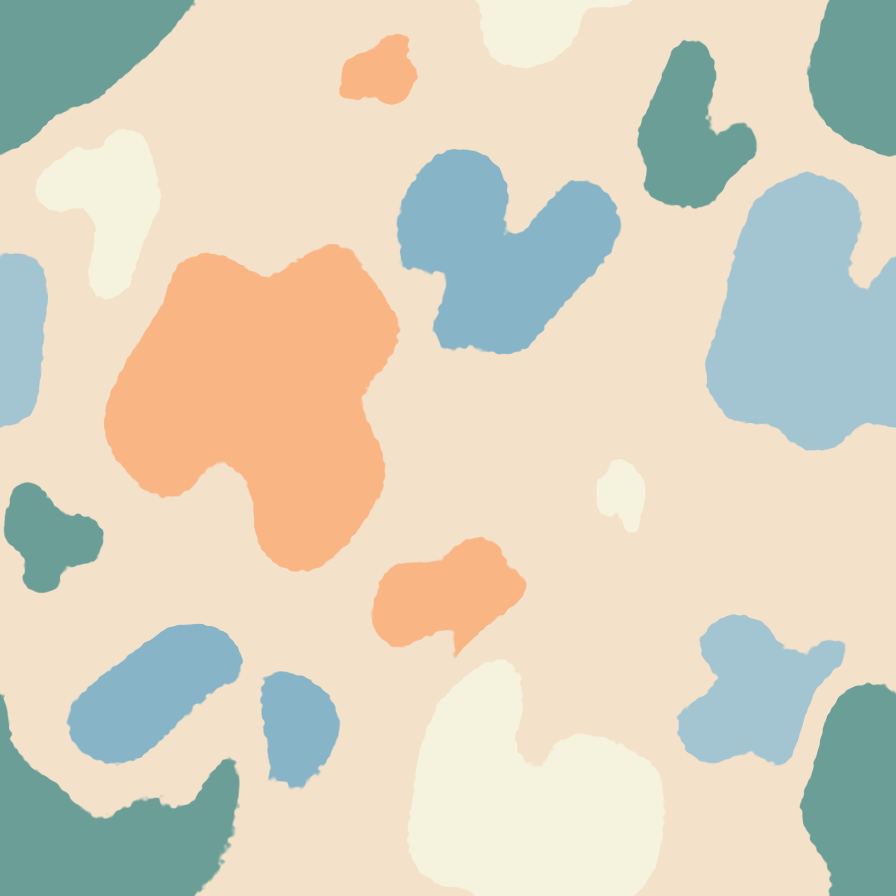
Write a three.js fragment shader that draws this pattern.

```glsl
varying vec2 vUv;

float hash(vec2 p) {
  vec3 q = fract((p.xyx + 17.0) * 0.1031);
  q += dot(q, q.yzx + 33.33);
  return fract((q.x + q.y) * q.z);
}

// Value noise that wraps after n cells
float noise(vec2 uv, float n, float seed) {
  vec2 cell = floor(uv * n);
  vec2 f = fract(uv * n);
  f = f * f * f * (f * (f * 6.0 - 15.0) + 10.0);
  vec2 a = mod(cell, n);
  vec2 b = mod(cell + 1.0, n);
  return mix(mix(hash(a + seed), hash(vec2(b.x, a.y) + seed), f.x),
             mix(hash(vec2(a.x, b.y) + seed), hash(b + seed), f.x), f.y);
}

float smoothMin(float a, float b, float k) {
  float h = max(k - abs(a - b), 0.0) / k;
  return min(a, b) - h * h * k * 0.25;
}

vec2 turn(vec2 p, float angle) {
  float c = cos(angle), s = sin(angle);
  return vec2(c * p.x + s * p.y, c * p.y - s * p.x);
}

// Three leaning capsules, staggered side by side and melted together
float blob(vec2 p, float size, float id) {
  p = turn(p, 1.15 + 0.7 * (hash(vec2(id, 3.0)) - 0.5));
  float stagger = hash(vec2(id, 4.0)) < 0.5 ? -1.0 : 1.0;
  float d = 1.0;
  for (int j = 0; j < 3; j++) {
    float side = float(j) - 1.0;
    vec2 seed = vec2(id, 10.0 + 5.0 * float(j));
    float along = stagger * (0.5 - abs(side)) * mix(0.3, 0.9, hash(seed));
    vec2 q = turn(p - size * vec2(along, 0.62 * side), 0.7 * (hash(seed + vec2(0.0, 1.0)) - 0.5));
    float halfLength = size * mix(0.1, 0.75, hash(seed + vec2(0.0, 2.0)));
    float radius = size * mix(0.33, 0.5, hash(seed + vec2(0.0, 3.0)));
    q.x -= clamp(q.x, -halfLength, halfLength);
    d = smoothMin(d, length(q) - radius, 0.02 + 0.15 * size);
  }
  return d;
}

vec3 inkColor(float i) {
  if (i < 0.5) return vec3(0.42, 0.62, 0.59); // teal
  if (i < 1.5) return vec3(0.98, 0.71, 0.52); // apricot
  if (i < 2.5) return vec3(0.96, 0.95, 0.87); // ivory
  if (i < 3.5) return vec3(0.64, 0.77, 0.82); // pale blue
  return vec3(0.53, 0.71, 0.78);              // blue
}

void main() {
  // Slow warp bends the outlines
  vec2 uv = vUv + 0.06 * (vec2(noise(vUv, 5.0, 31.0), noise(vUv, 5.0, 67.0)) - 0.5);

  // Blobs shrink along a wrapping lattice, so large ones stay apart
  float nearest = 1.0, second = 1.0, winner = 0.0;
  for (int i = 0; i < 13; i++) {
    float id = float(i);
    vec2 center = id * vec2(4.0, 7.0) / 13.0
                + 0.07 * (vec2(hash(vec2(id, 1.0)), hash(vec2(id, 2.0))) - 0.5);
    float size = 0.155 - 0.0104 * id + 0.03 * exp2(-id);
    float d = blob(fract(uv - center + 0.5) - 0.5, size, id);
    if (d < nearest) {
      second = nearest;
      nearest = d;
      winner = id;
    } else {
      second = min(second, d);
    }
  }

  // Keep a rounded gap between neighbours, then roughen the cut
  float gap = 0.5 * (0.03 - (second - nearest));
  float edge = -smoothMin(-nearest, -gap, 0.03);
  edge += 0.003 * (noise(vUv, 160.0, 5.0) - 0.5);

  // Ink order runs up and down the palette
  vec3 ink = inkColor(4.5 - abs(mod(winner, 10.0) - 4.5));
  vec3 cream = vec3(0.953, 0.882, 0.792);
  gl_FragColor = vec4(mix(ink, cream, smoothstep(-0.001, 0.001, edge)), 1.0);
}
```
